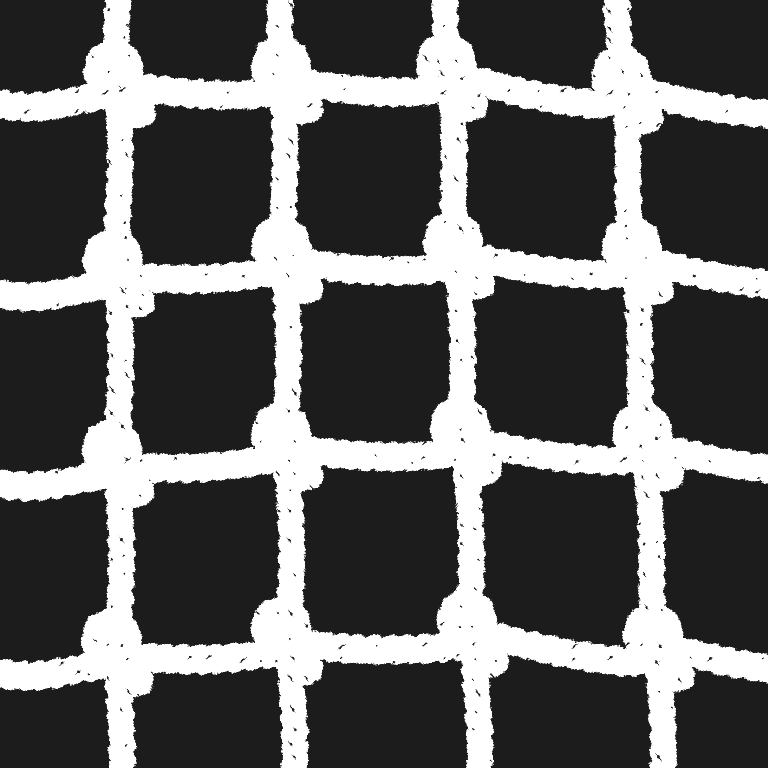
A WebGL 1 fragment shader for this pattern:

```glsl
precision highp float;
uniform vec2 u_resolution;

float hash(vec2 cell) {
  return fract(sin(dot(cell, vec2(127.1, 311.7))) * 43758.5);
}

// Value for one of the four columns
float pick(vec4 values, float column) {
  return dot(values, 1.0 - min(abs(vec4(0.0, 1.0, 2.0, 3.0) - column), 1.0));
}

// Top lobe of a knot; columns past either side continue the net
vec2 knotCentre(float column, float row) {
  float c = clamp(column, 0.0, 3.0);
  float outside = column - c;
  float x = pick(vec4(0.148, 0.366, 0.581, 0.809), c)
          + pick(vec4(-0.001, 0.0, 0.009, 0.0137), c) * row + 0.23 * outside;
  float y = pick(vec4(0.09, 0.085, 0.081, 0.098), c)
          + pick(vec4(0.247, 0.2435, 0.2415, 0.242), c) * row
          - pick(vec4(0.0, 0.0105, 0.0105, 0.0225), c) * sin(1.047 * row)
          + 0.013 * abs(outside);
  return vec2(x, y);
}

// Scalloped outline left by the twisted strands
float strandBulge(float along, float across) {
  return 0.0026 * (abs(sin(150.0 * (along + across))) - 0.6);
}

float sideRope(vec2 p, vec2 a, vec2 b, float sag) {
  vec2 ab = b - a;
  float h = clamp(dot(p - a, ab) / dot(ab, ab), 0.0, 1.0);
  vec2 offset = p - mix(a, b, h) - vec2(0.0, sag * sin(3.1416 * h));
  return length(offset) - 0.0183 - strandBulge(p.x, offset.y);
}

float uprightRope(vec2 p, float column) {
  float centre = pick(vec4(0.1535, 0.366, 0.581, 0.805), column)
               + pick(vec4(0.003, 0.016, 0.043, 0.059), column) * p.y
               + 0.0025 * sin(24.0 * p.y + 0.4 * column - 3.2);
  float across = p.x - centre;
  return abs(across) - 0.0168 - strandBulge(p.y, -across);
}

float knot(vec2 q) {
  float lobes = min(length(q) - 0.039, length(q - vec2(0.033, 0.055)) - 0.022);
  float body = length(q - vec2(0.015, 0.033)) - 0.031;
  float lumps = sin(q.x * 170.0 + 1.0) * sin(q.y * 150.0);
  return min(lobes, body) - 0.0012 * lumps;
}

// Frayed fibres as layered, warped sines
float fray(vec2 p) {
  float coarse = sin(p.x * 290.0 + 2.0 * sin(p.y * 210.0))
               + sin(p.y * 330.0 + 2.0 * sin(p.x * 190.0));
  float fine = sin(p.x * 730.0 + 3.0 * sin(p.y * 410.0))
             * sin(p.y * 690.0 + 3.0 * sin(p.x * 370.0));
  return 0.0005 * coarse + 0.0011 * fine;
}

// Sparse dark slits between strands, at most one per cell
float slits(vec2 p, vec2 direction, float density, float pixel) {
  vec2 g = p * 46.0;
  vec2 cell = floor(g);
  vec2 q = fract(g) - 0.5;
  q -= 0.5 * (vec2(hash(cell + 3.1), hash(cell + 7.7)) - 0.5);
  q += 0.03 * sin(q.yx * 24.0 + cell);
  float size = hash(cell + 5.3);
  float along = abs(dot(q, direction)) / mix(0.06, 0.3, size * size);
  float across = abs(dot(q, vec2(-direction.y, direction.x))) / 0.065;
  float d = (along + across - 1.0) * 0.0014;
  return step(hash(cell), density) * (1.0 - smoothstep(-pixel, pixel, d));
}

void main() {
  vec2 p = gl_FragCoord.xy / u_resolution;
  p.y = 1.0 - p.y;
  float pixel = 0.6 / u_resolution.y;

  float upright = 1.0;
  float across = 1.0;
  float knots = 1.0;
  for (int i = -1; i < 4; i++) {
    float column = float(i);
    if (i >= 0) upright = min(upright, uprightRope(p, column));
    for (int j = 0; j < 4; j++) {
      float row = float(j);
      vec2 here = knotCentre(column, row);
      vec2 leave = here + vec2(0.043, 0.025);
      vec2 enter = here + vec2(-0.033, 0.038);
      vec2 next = knotCentre(column + 1.0, row) + vec2(-0.033, 0.038);
      float sag = i < 0 ? 0.011 : 0.004;
      across = min(across, sideRope(p, leave, next, sag));
      across = min(across, sideRope(p, enter, leave, 0.0));
      knots = min(knots, knot(p - here));
    }
  }

  float net = min(min(upright, across), knots) - fray(p);
  float rope = 1.0 - smoothstep(-pixel, pixel, net);

  // Slits follow the twist of whichever rope lies here
  bool isUpright = upright < across;
  vec2 twist = isUpright ? vec2(0.6, 0.8) : vec2(0.8, -0.6);
  rope *= 1.0 - slits(p, twist, isUpright ? 0.55 : 0.3, pixel);

  gl_FragColor = vec4(mix(vec3(0.11), vec3(1.0), rope), 1.0);
}
```
